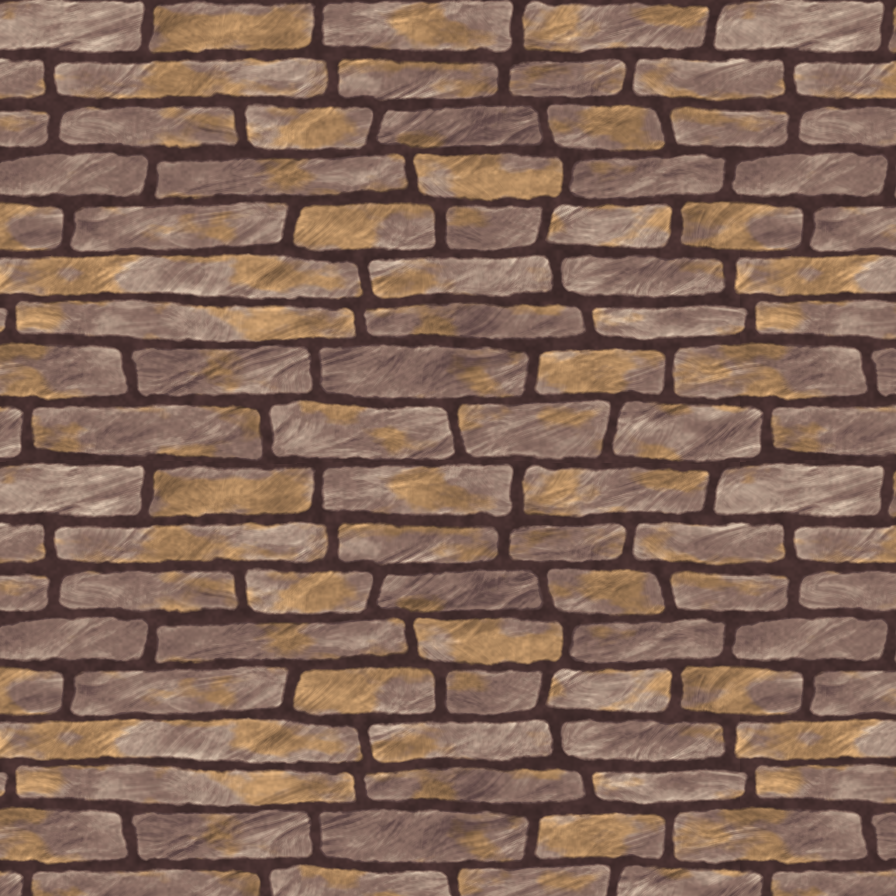
Give the GLSL for this texture, as a WebGL 2 fragment shader.

```glsl
#version 300 es
precision highp float;
// Dry-laid wall of long, rough stones in mauve, cream and ochre with dark joints.

uniform vec2 u_resolution;
out vec4 fragColor;

const float TAU = 6.2832;
const vec2 TILE = vec2(0.8255, 0.5182);   // size of one repeat on the canvas
const vec3 MORTAR = vec3(0.26, 0.18, 0.175);
const vec3 DEEP = vec3(0.36, 0.27, 0.265);
const vec3 MID = vec3(0.53, 0.42, 0.38);
const vec3 PALE = vec3(0.66, 0.56, 0.50);
const vec3 CREAM = vec3(0.83, 0.74, 0.66);
const vec3 OCHRE = vec3(0.74, 0.56, 0.36);

// Courses from the top: upper edge, stone count, first joint, first stone width.
const vec4 COURSES[9] = vec4[9](
  vec4(0.0, 4, 0.164, 0.190), vec4(0.064, 4, 0.056, 0.315),
  vec4(0.1175, 5, 0.061, 0.208), vec4(0.172, 4, 0.169, 0.290),
  vec4(0.2265, 5, 0.076, 0.249), vec4(0.285, 3, 0.815, 0.418),
  vec4(0.3375, 3, 0.013, 0.388), vec4(0.3855, 4, 0.145, 0.208),
  vec4(0.4495, 4, 0.030, 0.267));

float hash(vec2 p) {
  return fract(sin(dot(p, vec2(127.1, 311.7))) * 43758.5453);
}

float noise(vec2 p) {
  vec2 i = floor(p), f = fract(p);
  f = f * f * (3.0 - 2.0 * f);
  return mix(mix(hash(i), hash(i + vec2(1, 0)), f.x),
             mix(hash(i + vec2(0, 1)), hash(i + vec2(1, 1)), f.x), f.y);
}

float fbm(vec2 p) {
  float sum = 0.0, amp = 0.53;
  for (int i = 0; i < 4; i++) {
    sum += amp * noise(p);
    p = mat2(1.6, 1.2, -1.2, 1.6) * p + 5.3;
    amp *= 0.5;
  }
  return sum;
}

// Slanting cleft ridges, stretched along the stone.
float relief(vec2 p, vec2 seed) {
  float slope = mix(0.1, 0.6, hash(seed + 3.1));
  p = vec2(p.x - 0.3 * p.y, p.y + slope * p.x) * vec2(14.0, 34.0) + seed;
  p += 1.3 * vec2(noise(p * 0.9), noise(p * 0.9 + 17.0));
  float sum = 0.0, amp = 0.5;
  for (int i = 0; i < 5; i++) {
    sum += amp * (1.0 - abs(2.0 * noise(p) - 1.0));
    p = p * vec2(2.1, 1.9) + 9.7;
    amp *= 0.52;
  }
  return sum;
}

// Position of a slanted joint, measured from the first joint of its course.
float joint(float i, float row, vec4 course, float y) {
  float k = mod(i, course.y);
  float spacing = (TILE.x - course.w) / (course.y - 1.0);
  vec2 id = vec2(k, row);
  float inner = course.w + (k - 1.0) * spacing
              + step(1.5, k) * 0.4 * spacing * (hash(id + 4.7) - 0.5);
  float lean = 0.5 * (hash(id + 8.3) - 0.5);
  return (k < 0.5 ? 0.0 : inner) + floor(i / course.y) * TILE.x + lean * y;
}

// Rounded block with uneven thickness, tapered ends and a chipped outline.
float stoneDistance(vec2 q, vec2 halfSize, vec2 seed) {
  float along = abs(q.x) / halfSize.x;
  q.y += q.x * 0.04 * (hash(seed) - 0.5);
  halfSize -= vec2(0.0055, mix(0.0035, 0.0065, hash(seed + 1.7)));
  halfSize.y -= 0.005 * hash(seed + sign(q.x)) * pow(along, 4.0);
  float corner = 0.008;
  vec2 e = abs(q) - halfSize + corner;
  float d = length(max(e, 0.0)) + min(max(e.x, e.y), 0.0) - corner;
  return d + 0.008 * (fbm(q * 55.0 + seed) - 0.5);
}

vec3 rockColor(vec2 q, vec2 seed, float d) {
  vec2 toLight = vec2(-0.0015, -0.003);
  float shade = relief(q, seed) - relief(q + toLight, seed);
  float tone = 0.46 + 0.95 * shade + 0.7 * (fbm(q * vec2(22.0, 45.0) + seed) - 0.5);
  tone += 0.22 * (hash(seed + 6.1) - 0.5);
  tone += 0.10 * smoothstep(-0.008, -0.002, d) - 0.35 * smoothstep(-0.003, 0.0, d);
  vec3 c = mix(DEEP, MID, smoothstep(0.0, 0.42, tone));
  c = mix(c, PALE, smoothstep(0.38, 0.68, tone));
  c = mix(c, CREAM, smoothstep(0.62, 0.95, tone));
  float stain = fbm(q * vec2(16.0, 32.0) + seed + 31.0) + 0.2 * (hash(seed + 2.9) - 0.5);
  return mix(c, OCHRE * (0.55 + 0.75 * tone), 0.75 * smoothstep(0.53, 0.70, stain));
}

void main() {
  vec2 uv = gl_FragCoord.xy / u_resolution;
  vec2 p = vec2(uv.x, 1.0 - uv.y + 0.0027);
  vec2 phase = TAU * p / TILE;
  p.y += 0.002 * sin(2.0 * phase.x + 3.0 * phase.y) + 0.001 * sin(5.0 * phase.x - phase.y);
  p = mod(p, TILE);

  // Find the course, then the stone within it.
  int row = 0;
  for (int i = 1; i < 9; i++) if (p.y >= COURSES[i].x) row = i;
  vec4 course = COURSES[row];
  float bottom = row < 8 ? COURSES[row + 1].x : TILE.y;
  float y = p.y - 0.5 * (course.x + bottom);
  float x = mod(p.x - course.z, TILE.x), r = float(row);
  float d = 1.0;
  vec2 q = vec2(0.0), seed = vec2(0.0);
  for (float i = -1.0; i <= course.y; i++) {
    float left = joint(i, r, course, y), right = joint(i + 1.0, r, course, y);
    if (x < left || x >= right) continue;
    q = vec2(x - 0.5 * (left + right), y);
    seed = vec2(7.3 * r, 13.7 * mod(i, course.y)) + 2.0;
    d = stoneDistance(q, 0.5 * vec2(right - left, bottom - course.x), seed);
  }

  // Stone over mortar, with a fine printed grain on both.
  float blur = 0.0008 + 0.7 / u_resolution.y;
  vec3 mortar = MORTAR * (0.88 + 0.28 * noise(p * 90.0));
  vec3 color = mix(rockColor(q, seed, d), mortar, smoothstep(-blur, blur, d));
  color *= 1.0 + 0.14 * (noise(uv * 260.0) - 0.5);
  fragColor = vec4(color, 1.0);
}
```
